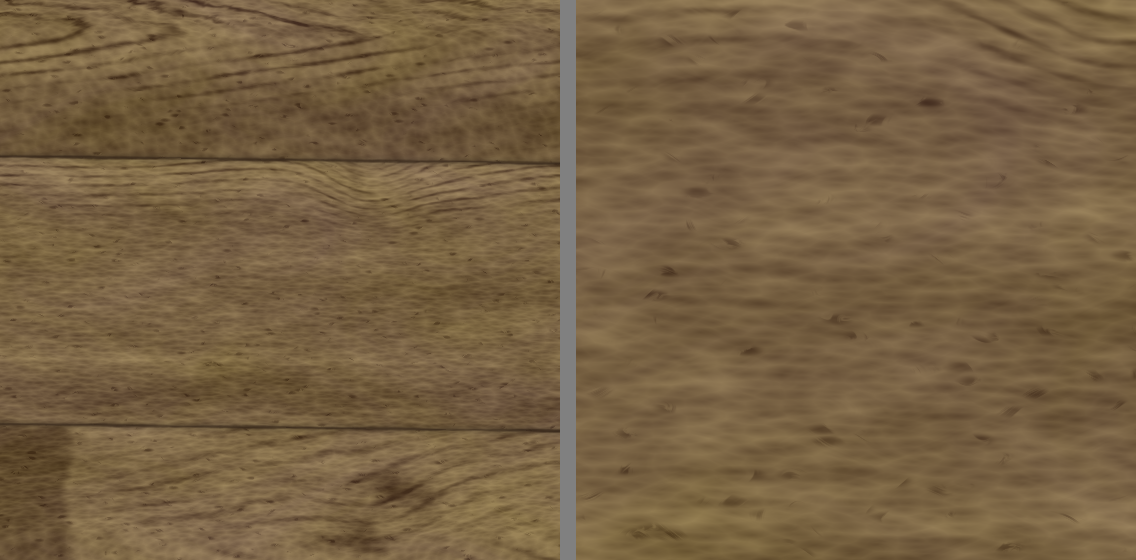
Left, the full canvas; right, a detail of the centre.
This texture is drawn by a Shadertoy shader. Its source:

```glsl
vec2 hash2(vec2 p) {
    vec3 q = fract(p.xyx * vec3(.1031, .1030, .0973));
    q += dot(q, q.yzx + 33.33);
    return fract((q.xx + q.yz) * q.zy);
}

// Cellular noise: distance to the nearest scattered point
float cells(vec2 p) {
    vec2 id = floor(p), f = fract(p);
    float nearest = 2.0;
    for (int j = -1; j <= 1; j++)
        for (int i = -1; i <= 1; i++) {
            vec2 o = vec2(i, j);
            nearest = min(nearest, length(o + hash2(id + o) - f));
        }
    return nearest;
}

// Layered, folded sines, roughly -1 to 1
float waves(vec2 p) {
    float sum = 0.0, amp = 0.55;
    for (int i = 0; i < 5; i++) {
        p += 0.8 * sin(p.yx * 1.3 + float(i) * 1.7);
        sum += amp * sin(p.x) * cos(p.y);
        p = mat2(1.5, 1.1, -1.1, 1.5) * p;
        amp *= 0.58;
    }
    return sum;
}

float bump(float x, float center, float width) {
    float d = (x - center) / width;
    return exp(-d * d);
}

float blob(vec2 p, vec2 center, vec2 radius) {
    vec2 d = (p - center) / radius;
    return exp(-dot(d, d));
}

// Growth rings: ring coordinate, strength of the lines, ring frequency
vec3 rings(vec2 p, float row) {
    float bend = 0.010 * waves(p * vec2(6, 15) + row * 7.0);
    if (row > 0.5) {   // arches pointing right
        float c = p.y - 0.945 + bend;
        float strength = smoothstep(0.80, 0.89, p.y) * (1.0 - 0.4 * smoothstep(0.55, 0.8, p.x));
        return vec3(sqrt(c * c + 0.0002) + 0.14 * p.x + bend, 0.15 + strength, 250);
    }
    if (row > -0.5) {  // straight grain with a swirl under the upper edge
        float lift = 0.022 * bump(p.x, 0.48, 0.14) - 0.05 * bump(p.x, 0.66, 0.08);
        lift += 0.03 * smoothstep(0.72, 1.0, p.x);
        lift *= smoothstep(0.50, 0.72, p.y);
        return vec3(p.y - lift + 0.4 * bend, 0.15 + 0.85 * smoothstep(0.60, 0.67, p.y), 360);
    }
    // arches pointing left, wrapped around the knots
    float c = p.y - 0.045 + bend;
    float swirl = 0.05 * blob(p, vec2(0.68, 0.10), vec2(0.12, 0.08));
    return vec3(sqrt(c * c + 0.0002) - 0.20 * p.x + swirl, 0.75 * smoothstep(0.1, 0.3, p.x), 190);
}

void mainImage(out vec4 fragColor, in vec2 fragCoord) {
    vec2 uv = fragCoord / iResolution.xy;
    vec2 p = uv + vec2(0, 0.0125 * uv.x);   // boards lean slightly
    float v = (p.y - 0.243) / 0.478;
    float row = floor(v);
    vec2 q = p + vec2(row * 3.7, 0);        // each board gets its own grain

    // Broad bands and blotches
    float tone = 0.70 + 0.17 * waves(q * vec2(3, 24)) + 0.12 * waves(q * vec2(15, 42) + 4.0);
    if (row > 0.5) {
        tone += 0.16 * smoothstep(0.82, 0.90, p.y) - 0.15;
        tone -= 0.26 * blob(p, vec2(0.85, 0.80), vec2(0.45, 0.05));
        tone -= 0.45 * blob(p + 0.01 * waves(p * 25.0), vec2(0.55, 0.955), vec2(0.035, 0.014));
    } else if (row > -0.5) {
        tone += 0.20 * bump(p.y, 0.365, 0.014) + 0.17 * bump(p.y, 0.69, 0.03);
        tone -= 0.26 * bump(p.y, 0.290, 0.04);
        tone -= 0.22 * blob(p, vec2(0.75, 0.49), vec2(0.5, 0.035));
        tone -= 0.35 * blob(p, vec2(0.635, 0.695), vec2(0.015, 0.022));
    } else {
        float joint = 0.125 + 0.014 * waves(p * vec2(9, 18));
        tone += 0.11 - 0.50 * (1.0 - smoothstep(joint - 0.012, joint + 0.012, p.x));
        vec2 k = p + 0.011 * waves(p * 28.0);
        tone -= 0.75 * blob(k, vec2(0.70, 0.140), vec2(0.036, 0.034));
        tone -= 0.55 * blob(k, vec2(0.64, 0.065), vec2(0.034, 0.036));
        tone -= 0.45 * blob(k, vec2(0.75, 0.110), vec2(0.030, 0.026));
    }

    // Ring lines, broken up along their length
    vec3 ring = rings(p, row);
    float line = pow(0.5 + 0.5 * sin(ring.x * ring.z + 1.5 * waves(q * vec2(6, 22))), 4.0);
    float broken = smoothstep(-0.45, 0.4, waves(q * vec2(13, 32) + 2.0));
    tone -= ring.y * (0.72 * line * (0.25 + 0.75 * broken) - 0.13);

    // Fine fibres and speckle
    vec2 fibre = vec2(q.x, ring.x * 0.35 + p.y * 0.65);
    tone += 0.38 * (cells(fibre * vec2(17, 95)) - 0.5);
    tone += 0.36 * (cells(fibre * vec2(50, 180) + 9.0) - 0.5);
    tone += 0.09 * waves(q * vec2(55, 130) + 1.0);

    // Sparse dark pores, stretched along the grain
    float pore = 1.0 - smoothstep(0.05, 0.30, cells(q * vec2(24, 65)));
    tone -= 0.45 * pore * smoothstep(0.2, 0.5, waves(q * vec2(61, 83)));

    vec3 color = mix(vec3(0.32, 0.235, 0.15), vec3(0.56, 0.47, 0.325), clamp(tone, -0.25, 1.2));
    color += vec3(0.003, -0.003, 0.026) * waves(q * vec2(7, 14) + 5.0);

    // Dark seams of uneven depth with a soft shade beside them
    float seam = abs(fract(v + 0.5) - 0.5) * 0.478 + 0.0012 * waves(vec2(p.x * 25.0, row));
    float depth = 0.68 + 0.25 * waves(vec2(p.x * 14.0, row * 5.0));
    color *= 1.0 - 0.14 * (1.0 - smoothstep(0.0, 0.013, seam));
    color = mix(color, vec3(0.21, 0.15, 0.10), depth * (1.0 - smoothstep(0.0, 0.0045, seam)));
    fragColor = vec4(color, 1);
}
```
